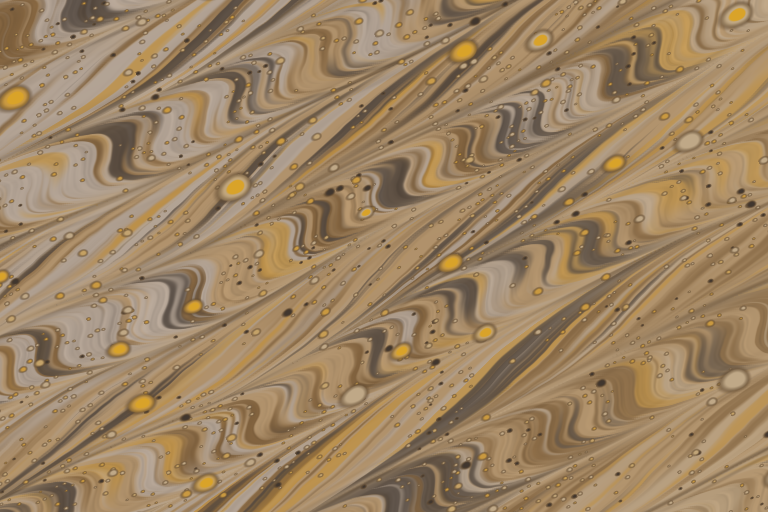
This pattern is drawn by a Shadertoy shader. Its source:

```glsl
float hash(vec2 p) {
    return fract(sin(dot(p, vec2(127.1, 311.7))) * 43758.5453);
}

float noise(vec2 p) {
    vec2 i = floor(p), f = fract(p);
    f = f * f * (3.0 - 2.0 * f);
    return mix(mix(hash(i), hash(i + vec2(1, 0)), f.x),
               mix(hash(i + vec2(0, 1)), hash(i + 1.0), f.x), f.y);
}

// x runs along the comb strokes, y across them
vec2 toComb(vec2 p) {
    return vec2(dot(p, vec2(0.888, 0.46)), dot(p, vec2(-0.46, 0.888)));
}

// Distance to the nearest of a family of parallel strokes
float strokeDistance(float across, float offset) {
    return abs(fract((across - 0.22) / 0.292 + offset) - 0.5) * 0.292;
}

// Paint veins: noise stretched along the strips, faded where too thin to resolve
float veins(vec2 q, float frequency, float footprint) {
    float n = noise(vec2(q.x * frequency, q.y * 5.0 + frequency));
    return mix(n, 0.5, smoothstep(0.35, 1.1, frequency * footprint));
}

// Ringed paint drops, slightly drawn out along the strokes
vec3 addDrops(vec3 color, vec2 c, float grid, float chance, float size) {
    vec2 g = c * grid, id = floor(g);
    vec2 jitter = vec2(hash(id), hash(id + 17.0)) - 0.5;
    vec2 local = (fract(g) - 0.5 - 0.42 * jitter) / grid;
    local.x *= local.x < 0.0 ? 0.55 : 0.8;
    float radius = size * (0.4 + 0.6 * hash(id + 5.0));
    float d = length(local) - radius;
    float aa = 0.8 / iResolution.y;
    float cluster = smoothstep(0.25, 0.75, noise(id * 0.23 + grid));
    float present = step(hash(id + 29.0), chance * cluster);

    float hue = hash(id + 41.0);
    vec3 fill = mix(vec3(0.75, 0.66, 0.53), vec3(0.79, 0.60, 0.25), smoothstep(0.4, 0.9, hue));
    fill = mix(fill, vec3(0.25, 0.21, 0.18), step(hue, 0.12) * step(20.0, grid));
    fill = mix(fill, vec3(0.85, 0.64, 0.16),
               step(grid, 10.0) * step(0.4, hue) * smoothstep(aa, -aa, d + radius * 0.45));
    float rim = smoothstep(radius * 0.3 + aa, 0.0, abs(d));
    color = mix(color, fill, present * smoothstep(aa, -aa, d));
    return mix(color, vec3(0.38, 0.29, 0.19), 0.55 * present * rim);
}

void mainImage(out vec4 fragColor, in vec2 fragCoord) {
    vec2 p = fragCoord / iResolution.y;
    vec2 c = toComb(p);
    c.y += 0.045 * (noise(p * 2.3 + 4.0) - 0.5);

    // Alternate strokes drag the paint in opposite directions
    float backward = strokeDistance(c.y, 0.25);
    float forward = strokeDistance(c.y, 0.75);
    float pull = 0.23 + 0.1 * noise(p * 3.0 + 9.0);
    float drag = pull * (exp(-forward / 0.023) - exp(-backward / 0.023));
    vec2 q = vec2(c.x - 1.9 * c.y - drag, c.y);
    q.x += 0.022 * (noise(p * 11.0) - 0.5) + 0.007 * (noise(p * 42.0) - 0.5);
    float footprint = fwidth(q.x);

    // Brown to tan ground
    float fine = veins(q + 3.0, 110.0, footprint);
    float middle = veins(q, 38.0, footprint);
    float tone = 0.3 * veins(q, 10.0, footprint) + 0.4 * middle + 0.3 * fine;
    vec3 color = mix(vec3(0.50, 0.38, 0.24), vec3(0.69, 0.57, 0.42), smoothstep(0.33, 0.58, tone));

    // Pale grey, ochre and dark slate veins, weighted across the sheet
    float paleCorner = smoothstep(0.75, 0.0, length((p - vec2(0.0, 0.85)) * vec2(0.9, 1.0)));
    float warmSide = smoothstep(0.6, 1.5, p.x - 0.3 * p.y);
    float pale = 0.65 * veins(q + 7.0, 21.0, footprint) + 0.35 * fine + 0.2 * paleCorner;
    vec3 paleTint = mix(vec3(0.70, 0.65, 0.61), vec3(0.73, 0.64, 0.52), warmSide);
    color = mix(color, paleTint, 0.85 * smoothstep(0.45, 0.7, pale));
    float ochre = 0.75 * veins(q + 19.0, 25.0, footprint) + 0.25 * middle + 0.06 * warmSide;
    color = mix(color, vec3(0.75, 0.56, 0.24), 0.75 * smoothstep(0.62, 0.82, ochre));
    float dark = 0.62 * veins(q + 31.0, 16.0, footprint)
               + 0.38 * veins(q + 43.0, 75.0, footprint) - 0.1 * warmSide;
    color = mix(color, vec3(0.31, 0.27, 0.24), 0.85 * smoothstep(0.53, 0.75, dark));
    color = mix(color, vec3(0.72, 0.61, 0.46), 0.3 * warmSide);
    color *= 0.93 + 0.14 * veins(q + 57.0, 190.0, footprint);

    // Fine threads gathered along each stroke
    float stroke = min(backward, forward);
    float thread = 0.6 * noise(vec2(c.x * 3.0, c.y * 150.0))
                 + 0.4 * noise(vec2(c.x * 2.0, c.y * 65.0 + 8.0));
    vec3 threadColor = mix(vec3(0.42, 0.34, 0.25), vec3(0.73, 0.63, 0.50), smoothstep(0.15, 0.7, thread));
    color = mix(color, threadColor, 0.8 * exp(-stroke / 0.013));

    // Drops from specks to large beads
    color = addDrops(color, c, 62.0, 0.38, 0.0033);
    color = addDrops(color, c + 0.37, 29.0, 0.28, 0.0065);
    color = addDrops(color, c + 0.71, 6.0, 0.5, 0.022);
    fragColor = vec4(color, 1.0);
}
```
